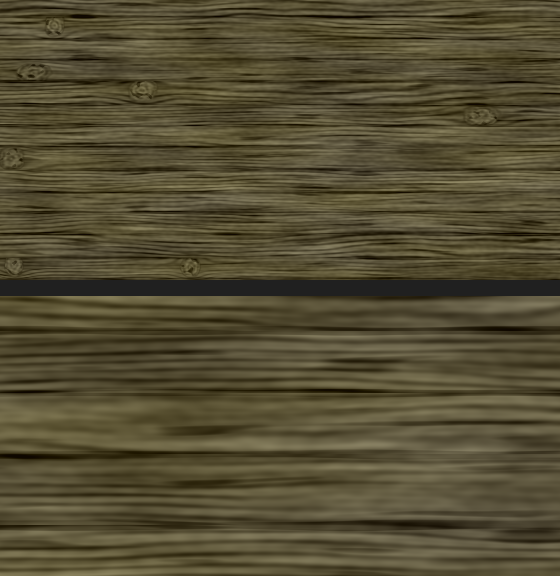
Top, the full canvas; bottom, a detail of the centre.
Write a WebGL 2 fragment shader that draws this texture.

```glsl
#version 300 es
precision highp float;
// Weathered olive-brown planks with horizontal grain, dark seams and scattered knots.
uniform vec2 u_resolution;
out vec4 fragColor;

const float TAU = 6.28319;
const float PLANKS = 12.8;
const vec3 DARK = vec3(0.16, 0.13, 0.045);
const vec3 LIGHT = vec3(0.51, 0.48, 0.355);

float hash(vec2 p) {
  vec3 q = fract(p.xyx * vec3(0.1031, 0.1030, 0.0973));
  q += dot(q, q.yzx + 33.33);
  return fract((q.x + q.y) * q.z);
}

float cornerSlope(vec2 cell, vec2 offset) {
  float angle = TAU * hash(cell + 57.0);
  return dot(vec2(cos(angle), sin(angle)), offset);
}

// Gradient noise, roughly -0.7 to 0.7
float noise(vec2 p) {
  vec2 i = floor(p), f = p - i;
  vec2 w = f * f * f * (f * (f * 6.0 - 15.0) + 10.0);
  vec2 e = vec2(1.0, 0.0);
  float low = mix(cornerSlope(i, f), cornerSlope(i + e, f - e), w.x);
  float high = mix(cornerSlope(i + e.yx, f - e.yx), cornerSlope(i + 1.0, f - 1.0), w.x);
  return mix(low, high, w.y);
}

// Wavy growth lines: soft light bands with narrower dark gaps
float growthLines(float phase) {
  float s = sin(TAU * phase);
  return s + 0.25 * cos(2.0 * TAU * phase);
}

// Distance from a knot centre, 1 at its rim
float knotDistance(vec2 offset, vec2 radius, float seed) {
  float wobble = 0.22 * noise(offset * vec2(26.0, 2.5) + seed * 40.0);
  return length(offset / radius) + wobble;
}

// Tone inside a knot: rings, fibres and dark splits
float knotTone(vec2 offset, float d, float seed) {
  float rings = 0.13 * sin(d * 15.0 + 3.0 * noise(offset * vec2(30.0, 3.0) + seed * 9.0));
  float fibres = 0.35 * noise(offset * vec2(60.0, 9.0) + seed * 71.0);
  float split = smoothstep(0.18, 0.4, noise(offset * vec2(45.0, 4.0) + seed * 23.0));
  float rim = smoothstep(0.25, 0.0, abs(d - 0.9));
  return 0.48 + 0.2 * seed + rings + fibres - 0.45 * split - 0.12 * rim;
}

// Dark joint, uneven along its length
float seam(float x, float v, float row, float pixel) {
  float edge = min(v, 1.0 - v);
  float width = 0.055 + 0.04 * noise(vec2(x * 6.0, row * 3.7));
  float strength = 0.65 + 0.7 * noise(vec2(x * 2.5, row * 5.3 + 8.0));
  return strength * (1.0 - smoothstep(width - 0.5 * pixel, width + pixel, edge));
}

float plankTone(vec2 p, float row, float v) {
  float kind = hash(vec2(row, 3.0));
  float sway = noise(vec2(p.x * 1.3, row * 7.1 + v * 0.6));
  float ripple = noise(vec2(p.x * 4.5, row * 9.7 + v * 2.0));
  float lineCount = mix(3.5, 6.0, hash(vec2(row, 11.0)));
  float phase = v * lineCount + 2.2 * sway + 0.6 * ripple;
  float knotMask = 0.0, knotValue = 0.0, shade = 0.0;

  // Up to two knots per plank; the growth lines bulge around each
  for (int k = 0; k < 2; k++) {
    vec2 id = vec2(row, 20.0 + 13.0 * float(k));
    float seed = hash(id + 4.0);
    float present = step(hash(id), 0.3);
    vec2 centre = vec2(2.0 * hash(id + 1.7), mix(0.25, 0.7, seed));
    vec2 radius = vec2(mix(0.03, 0.075, hash(id + 6.3)), mix(0.4, 0.6, seed));
    vec2 offset = vec2(p.x, v) - centre;
    float d = knotDistance(offset, radius, seed);
    float reach = length(offset / (radius * vec2(1.8, 1.3)));
    phase -= present * offset.y * lineCount * 0.9 * exp(-reach * reach);
    shade += present * 0.12 * exp(-reach * reach);
    float mask = present * smoothstep(1.1, 0.8, d);
    knotValue = mix(knotValue, knotTone(offset, d, seed), mask);
    knotMask = max(knotMask, mask);
  }

  // Growth lines fade in and out, over long fibres and soft stains
  float patches = noise(vec2(p.x * 1.8, row * 4.3 + v * 1.5));
  float contrast = clamp(0.05 + 0.19 * kind + 0.22 * patches, 0.02, 0.26);
  vec2 flow = vec2(p.x, p.y + 0.012 * sway + 0.003 * ripple);
  float streaks = 0.36 * noise(flow * vec2(3.0, 62.0) + row * 5.0);
  float fibres = 0.30 * noise(flow * vec2(9.0, 125.0) + 31.0);
  float flecks = 0.14 * noise(flow * vec2(38.0, 110.0) + 77.0);
  float stain = 0.26 * noise(vec2(p.x * 3.0, p.y * 16.0) + 13.0);
  float cracks = smoothstep(0.26, 0.48, noise(flow * vec2(5.0, 75.0) + 91.0));
  float tone = 0.58 + 0.16 * (hash(vec2(row, 8.0)) - 0.5) - shade;
  tone += contrast * growthLines(phase) + streaks + fibres + flecks + stain;
  tone -= 0.35 * cracks;
  return mix(tone, knotValue + 0.5 * flecks, knotMask);
}

void main() {
  vec2 p = gl_FragCoord.xy / u_resolution.y;
  float height = p.y * PLANKS - 0.06 + 0.06 * sin(p.y * 23.0);
  float row = floor(height);
  float v = height - row;
  float tone = plankTone(p, row, v);
  tone -= 0.5 * seam(p.x, v, row, PLANKS / u_resolution.y);
  vec3 colour = mix(DARK, LIGHT, clamp(tone, -0.3, 1.2));
  // Slight drift between golden and grey wood
  float warmth = noise(vec2(p.x * 2.0, p.y * 14.0) + 45.0);
  colour += warmth * vec3(0.012, 0.008, -0.035);
  fragColor = vec4(clamp(colour, 0.0, 1.0), 1.0);
}
```
